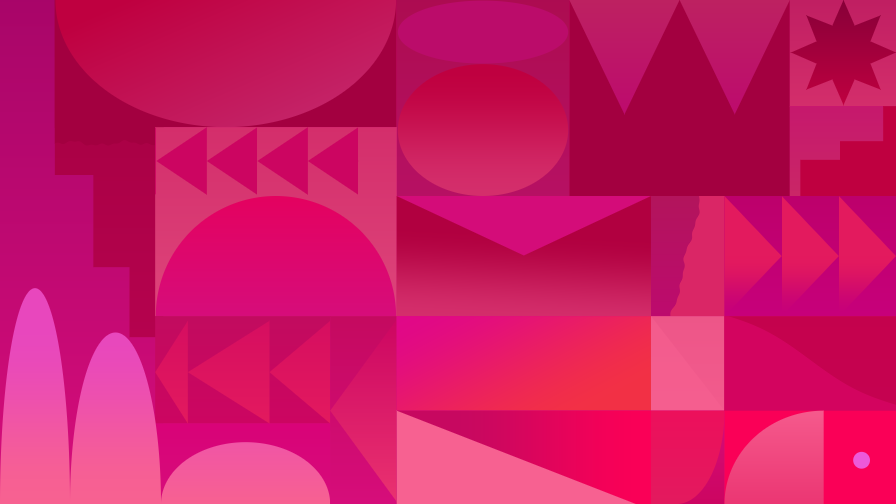
Reproduce this background procedurally as a WebGL 2 fragment shader.

```glsl
#version 300 es
precision highp float;
uniform vec2 u_resolution;
out vec4 fragColor;

const float HEIGHT = 4.32;   // canvas height in design units
const float TAU = 6.2831853;
const vec3 WINE = vec3(0.64, 0.00, 0.25);
const vec3 CRIMSON = vec3(0.75, 0.00, 0.25);
const vec3 PLUM = vec3(0.66, 0.02, 0.41);
const vec3 BERRY = vec3(0.70, 0.08, 0.36);
const vec3 MULBERRY = vec3(0.74, 0.04, 0.43);
const vec3 CERISE = vec3(0.80, 0.02, 0.38);
const vec3 MAGENTA = vec3(0.84, 0.05, 0.48);
const vec3 RASPBERRY = vec3(0.89, 0.10, 0.37);
const vec3 ROSE = vec3(0.83, 0.18, 0.42);
const vec3 BLUSH = vec3(0.87, 0.27, 0.48);
const vec3 HOT = vec3(0.98, 0.00, 0.34);
const vec3 EMBER = vec3(0.95, 0.19, 0.27);
const vec3 PINK = vec3(0.97, 0.38, 0.57);
const vec3 ORCHID = vec3(0.91, 0.28, 0.74);
const vec3 STEP_X = vec3(0.47, 0.80, 1.11);
const vec3 STEP_Y = vec3(2.82, 2.03, 1.43);
const vec3 NOTCH_X = vec3(6.86, 7.20, 7.57);
const vec3 NOTCH_Y = vec3(2.95, 3.11, 3.41);
const vec4 ARROW_X = vec4(1.33, 1.61, 2.31, 2.83);
const vec2 STAR_RADII = vec2(0.45, 0.25);

vec2 p, uv;        // canvas point, and point within the current tile
float px, clip;    // size of a pixel, distance to the current tile
vec3 ink = MAGENTA;

void shape(float d, vec3 color) {
  ink = mix(ink, color, clamp(0.5 - max(d, clip) / px, 0.0, 1.0));
}

// Sets the clipping tile (left, bottom, right, top) and fills it.
void tile(vec4 r, vec3 low, vec3 high) {
  vec2 q = abs(p - 0.5 * (r.xy + r.zw)) - 0.5 * (r.zw - r.xy);
  clip = max(q.x, q.y);
  uv = clamp((p - r.xy) / (r.zw - r.xy), 0.0, 1.0);
  shape(clip, mix(low, high, uv.y));
}

float ellipse(vec2 center, vec2 r) {
  vec2 q = p - center;
  float k = length(q / r);
  return k * (k - 1.0) / max(length(q / (r * r)), 1e-4);
}

// Triangle with its apex at zero, opening along +x.
float wedge(vec2 q, float len, float halfBase) {
  float side = (abs(q.y) * len - halfBase * q.x) / length(vec2(len, halfBase));
  return max(side, q.x - len);
}

float star(vec2 q) {
  float sector = TAU / 16.0;
  float a = abs(mod(atan(q.y, q.x) + sector, 2.0 * sector) - sector);
  vec2 valley = STAR_RADII.y * vec2(cos(sector), sin(sector));
  vec2 normal = normalize(vec2(valley.y, STAR_RADII.x - valley.x));
  return dot(length(q) * vec2(cos(a), sin(a)) - vec2(STAR_RADII.x, 0.0), normal);
}

float ripple(float t) {
  return 0.5 * sin(t) + 0.3 * sin(2.3 * t + 1.0) + 0.2 * sin(5.1 * t);
}

void main() {
  px = HEIGHT / u_resolution.y;
  p = gl_FragCoord.xy * px;

  // Left column with descending steps
  tile(vec4(0.0, 0.0, 1.40, HEIGHT), MAGENTA, PLUM);
  for (int i = 0; i < 3; i++)
    shape(max(STEP_X[i] - p.x, STEP_Y[i] - p.y), mix(mix(WINE, CERISE, 0.65), WINE, uv.y));
  shape(max(STEP_X.x - p.x, 3.09 - p.y + 0.03 * ripple(p.x * 13.0)), WINE);

  // Top row: bowl, ovals, fangs, star, notched corner
  tile(vec4(0.47, 3.23, 3.40, HEIGHT), WINE, WINE);
  shape(ellipse(vec2(1.935, HEIGHT), vec2(1.46, 1.09)),
        mix(CRIMSON, vec3(0.77, 0.15, 0.42), clamp(0.7 * uv.x + 0.6 * (1.0 - uv.y) - 0.15, 0.0, 1.0)));
  tile(vec4(3.40, 2.64, 4.88, HEIGHT), mix(BERRY, MULBERRY, 0.4), mix(BERRY, WINE, 0.4));
  shape(ellipse(vec2(4.14, 4.045), vec2(0.73, 0.27)), mix(BERRY, MULBERRY, 0.8));
  shape(ellipse(vec2(4.14, 3.205), vec2(0.73, 0.565)), mix(ROSE, CRIMSON, smoothstep(0.0, 0.65, uv.y)));
  tile(vec4(4.88, 2.64, 6.77, HEIGHT), WINE, WINE);
  float fang = mod(p.x - 4.88, 0.945) - 0.4725;
  shape(wedge(vec2(p.y - 3.34, fang), 0.98, 0.4725), mix(MULBERRY, vec3(0.74, 0.13, 0.38), (p.y - 3.34) / 0.98));
  tile(vec4(6.77, 3.41, 7.68, HEIGHT), ROSE, mix(BERRY, ROSE, 0.4));
  shape(star(p - vec2(7.23, 3.87)), mix(CRIMSON, vec3(0.53, 0.0, 0.22), uv.y));
  tile(vec4(6.77, 2.64, 7.68, 3.41), mix(BERRY, ROSE, 0.7), mix(MULBERRY, ROSE, 0.4));
  for (int i = 0; i < 3; i++) shape(max(NOTCH_X[i] - p.x, p.y - NOTCH_Y[i]), CRIMSON);

  // Middle row: arrows over a dome, folded flap, torn strip, arrows
  tile(vec4(1.33, 1.61, 3.40, 3.23), BLUSH, mix(ROSE, BLUSH, uv.x));
  float arrow = mod(p.x - 1.34, 0.433);
  shape(max(wedge(vec2(arrow, p.y - 2.94), 0.433, 0.29), p.x - 3.07), CERISE);
  shape(ellipse(vec2(2.365, 1.61), vec2(1.03)), mix(MAGENTA, vec3(0.90, 0.0, 0.36), 1.4 * uv.y));
  tile(vec4(3.40, 1.61, 5.58, 2.64), ROSE, ROSE);
  shape(clip, mix(ROSE, mix(WINE, CRIMSON, 0.5), smoothstep(0.0, 0.75, uv.y + 0.1 * uv.x)));
  shape(wedge(vec2(p.y - 2.13, p.x - 4.49), 0.51, 1.09), mix(MAGENTA, MULBERRY, 0.1));
  tile(vec4(5.58, 1.61, 6.21, 2.64), MULBERRY, BERRY);
  shape(mix(5.76, 6.01, uv.y) + 0.025 * ripple(p.y * 11.0) - p.x, mix(ROSE, RASPBERRY, 0.4));
  tile(vec4(6.21, 1.61, 7.68, 2.64), vec3(0.78, 0.0, 0.48), vec3(0.74, 0.0, 0.42));
  arrow = 0.49 - mod(p.x - 6.21, 0.49);
  shape(wedge(vec2(arrow, p.y - 2.125), 0.49, 0.515), mix(ink, RASPBERRY, smoothstep(0.0, 0.5, uv.y)));

  // Lower left: arrows, mound, tall wedge
  tile(vec4(1.33, 0.69, 2.83, 1.61), CERISE, mix(CERISE, BERRY, 0.4));
  for (int i = 0; i < 3; i++) {
    float left = ARROW_X[i];
    shape(wedge(p - vec2(left, 1.13), ARROW_X[i + 1] - left, 0.44), mix(RASPBERRY, CERISE, 0.6 * uv.y));
  }
  tile(vec4(1.33, 0.0, 2.83, 0.69), MAGENTA, vec3(0.85, 0.01, 0.47));
  shape(ellipse(vec2(2.105, 0.0), vec2(0.725, 0.53)), mix(PINK, ORCHID, 0.6 * uv.y));
  tile(vec4(2.83, 0.0, 3.40, 1.61), MAGENTA, mix(CERISE, BERRY, 0.3));
  shape(wedge(p - vec2(2.83, 0.80), 0.57, 0.78), mix(mix(RASPBERRY, PINK, 0.35), CERISE, uv.y));

  // Lower centre: glowing band, long ramp, pale panel, curved sail
  tile(vec4(3.40, 0.80, 5.58, 1.61), MAGENTA, MAGENTA);
  shape(clip, mix(vec3(0.88, 0.03, 0.53), EMBER, smoothstep(0.0, 1.5, uv.x + 0.7 * (1.0 - uv.y))));
  tile(vec4(3.40, 0.0, 5.58, 0.80), MAGENTA, MAGENTA);
  shape(clip, mix(mix(CERISE, BERRY, 0.2), HOT, smoothstep(0.2, 1.0, uv.x)));
  shape(dot(p - vec2(3.40, 0.80), normalize(vec2(0.80, 2.05))), PINK);
  tile(vec4(5.58, 0.80, 6.21, 1.61), mix(PINK, BLUSH, 0.2), mix(BLUSH, PINK, 0.6));
  shape(0.7 * (uv.x + uv.y - 1.0) * 0.0 + 0.4 * (uv.x + uv.y - 1.0 + 0.0) * 0.0 + 0.5 * (uv.y - 1.0 + uv.x), mix(ink, PINK, 0.5));
  tile(vec4(5.58, 0.0, 6.21, 0.80), CERISE, MAGENTA);
  shape(min(p.x - 5.80, ellipse(vec2(5.80, 0.80), vec2(0.41, 0.80))), mix(RASPBERRY, HOT, 0.4 * uv.y));

  // Lower right: slope, quarter disc, dot
  tile(vec4(6.21, 0.80, 7.68, 1.61), mix(CRIMSON, CERISE, 0.5), mix(CRIMSON, CERISE, 0.4));
  shape(p.y - mix(1.62, 0.85, uv.x) - 0.05 * sin(TAU * uv.x), mix(CERISE, HOT, 0.15));
  tile(vec4(6.21, 0.0, 7.68, 0.80), HOT, HOT);
  shape(max(p.x - 7.06, ellipse(vec2(7.06, 0.0), vec2(0.85, 0.80))), mix(RASPBERRY, PINK, 0.4 + 0.5 * uv.y));
  shape(ellipse(vec2(7.385, 0.375), vec2(0.072)), vec3(0.93, 0.35, 0.85));

  // Tall petals in front
  clip = -1.0;
  vec3 petal = mix(PINK, ORCHID, smoothstep(0.0, 1.5, p.y));
  shape(ellipse(vec2(0.30, 0.0), vec2(0.30, 1.85)), petal);
  shape(ellipse(vec2(0.99, 0.0), vec2(0.39, 1.47)), petal);
  fragColor = vec4(ink, 1.0);
}
```
